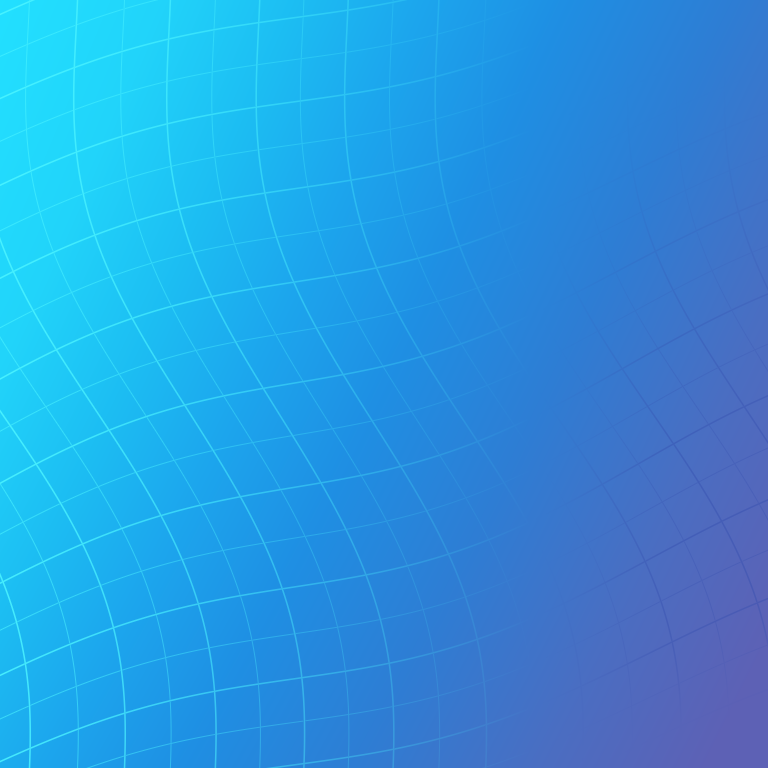
A Shadertoy shader for this background:

```glsl
// A diagonal cyan-to-violet gradient under a warped square grid.
// The grid is the integer level set of two wavy fields; its lines glow on the
// left, vanish in the middle and return as faint dark lines at the lower right.

const float TAU = 6.2831853;
const vec2 GRADIENT_DIR = vec2(1.0, 0.5);
const float GRADIENT_BOW = 0.03;
const float THIN_WIDTH = 0.0013;
const float BOLD_WIDTH = 0.0020;
const float GLOW_END = 0.69;        // where the bright lines have faded out
const float GLOW_ALPHA = 0.85;
const float SHADE_ALPHA = 0.42;
const vec3 GLOW_COLOR = vec3(0.30, 0.96, 1.0);
const vec3 SHADE_COLOR = vec3(0.20, 0.30, 0.68);

const int STOPS = 8;
const float STOP_AT[STOPS] = float[STOPS](0.0, 0.21, 0.39, 0.55, 0.735, 0.96, 1.2, 1.42);
const vec3 STOP_COLOR[STOPS] = vec3[STOPS](
    vec3(0.133, 0.878, 1.0), vec3(0.13, 0.83, 0.98),
    vec3(0.11, 0.74, 0.95), vec3(0.11, 0.65, 0.93),
    vec3(0.12, 0.56, 0.89), vec3(0.18, 0.49, 0.83),
    vec3(0.29, 0.43, 0.76), vec3(0.365, 0.38, 0.71));

// Piecewise linear colour ramp along the diagonal
vec3 background(vec2 p) {
    float t = dot(p, GRADIENT_DIR) - GRADIENT_BOW * sin(0.5 * TAU * p.y) * (1.0 - p.x);
    vec3 color = STOP_COLOR[0];
    for (int i = 1; i < STOPS; i++) {
        float k = clamp((t - STOP_AT[i - 1]) / (STOP_AT[i] - STOP_AT[i - 1]), 0.0, 1.0);
        color = mix(color, STOP_COLOR[i], k);
    }
    return color;
}

// Field whose integer levels are the upright lines
float uprightField(vec2 p) {
    float column = (p.x - 0.0319 - 0.0072 * cos(TAU * (p.x - 0.158) / 0.848)) * 16.52;
    float d = p.y - 0.5417;
    return column - (2.5 + 5.0 * d + 0.929 * sin(TAU * d));
}

// Field whose integer levels are the crossing lines
float crossField(vec2 p) {
    float row = (p.y - 0.0111 - 0.0176 * sin(TAU * (p.y - 0.5534))) * 16.495;
    float d = p.x - 0.3841;
    return row + 1.86 + 5.453 * d - 0.42 * sin(TAU * d / 0.8854);
}

// Coverage of the nearest level line; every second line is bold.
// slope is the field's change per canvas unit, boldParity is 0 or 1.
float gridLine(float field, float slope, float boldParity, float pixel) {
    float level = floor(field + 0.5);
    float dist = abs(field - level) / slope;
    bool bold = abs(mod(level, 2.0) - boldParity) < 0.5;
    float width = bold ? BOLD_WIDTH : THIN_WIDTH;
    float cover = clamp((0.5 * width - dist) / pixel + 0.5, 0.0, min(1.0, width / pixel));
    return cover * (bold ? 1.0 : 0.7);
}

void mainImage(out vec4 fragColor, in vec2 fragCoord) {
    // Canvas coordinates, y running downwards
    vec2 p = fragCoord / iResolution.xy;
    p.y = 1.0 - p.y;
    float pixel = 1.0 / iResolution.y;

    // Both fields and their slopes by finite differences
    const vec2 STEP = vec2(0.001, 0.0);
    vec2 field = vec2(uprightField(p), crossField(p));
    vec2 dx = vec2(uprightField(p + STEP.xy), crossField(p + STEP.xy)) - field;
    vec2 dy = vec2(uprightField(p + STEP.yx), crossField(p + STEP.yx)) - field;
    vec2 slope = sqrt(dx * dx + dy * dy) / STEP.x;
    float lines = max(gridLine(field.x, slope.x, 1.0, pixel),
                      gridLine(field.y, slope.y, 0.0, pixel));

    // Bright lines fade rightwards, dark ones fill the lower right
    float glow = GLOW_ALPHA * pow(clamp(1.0 - p.x / GLOW_END, 0.0, 1.0), 0.9);
    float shade = SHADE_ALPHA * smoothstep(0.69, 0.90, p.x)
                * smoothstep(0.05, 0.65, p.y)
                * (1.0 - smoothstep(1.05, 1.24, p.y + 0.3 * p.x));

    vec3 color = background(p);
    color = mix(color, GLOW_COLOR, lines * glow);
    color = mix(color, SHADE_COLOR, lines * shade);
    fragColor = vec4(color, 1.0);
}
```
